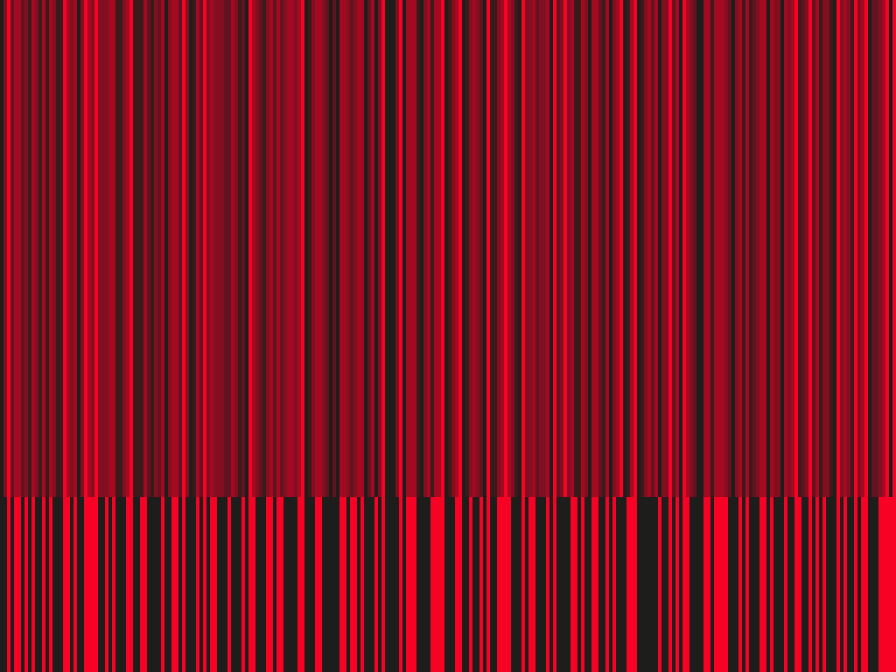
This pattern is drawn by a WebGL 2 fragment shader. Its source:

```glsl
#version 300 es
precision highp float;
// Draws thin vertical red and charcoal stripes above a two-tone barcode strip.

uniform vec2 u_resolution;
out vec4 fragColor;

const float COLUMNS = 256.0;
const float STRIP_HEIGHT = 0.2604;
const float RED_SHARE = 0.43;
const float GROUP_SIZE = 5.0;

const vec3 CHARCOAL = vec3(0.115, 0.112, 0.108);
const vec3 UMBER = vec3(0.23, 0.10, 0.11);
const vec3 MAROON = vec3(0.38, 0.08, 0.12);
const vec3 WINE = vec3(0.51, 0.06, 0.12);
const vec3 CRIMSON = vec3(0.64, 0.04, 0.13);
const vec3 SCARLET = vec3(0.97, 0.005, 0.14);

float hash(float n, float seed) {
    return fract(sin(n * 12.9898 + seed * 78.233) * 43758.5453);
}

// Random rank in 0..1; most groups shuffle one dark-to-bright set of steps,
// which keeps the tones balanced along the row. The rest are fully random.
float groupedRank(float column, float seed) {
    float group = floor(column / GROUP_SIZE);
    float own = hash(column, seed);
    if (hash(group, seed + 1.0) < 0.25) return own;
    float stride = 1.0 + floor(hash(group, seed + 2.0) * (GROUP_SIZE - 1.0));
    float shift = floor(hash(group, seed + 3.0) * GROUP_SIZE);
    float level = mod(stride * mod(column, GROUP_SIZE) + shift, GROUP_SIZE);
    return (level + own) / GROUP_SIZE;
}

// Cumulative shares of the six tones.
vec3 shade(float rank) {
    if (rank < 0.14) return CHARCOAL;
    if (rank < 0.26) return UMBER;
    if (rank < 0.37) return MAROON;
    if (rank < 0.61) return WINE;
    if (rank < 0.86) return CRIMSON;
    return SCARLET;
}

// Two-tone stripe: mostly follows the shaded rank above it.
vec3 barcode(float column, float rank) {
    float group = floor(column / GROUP_SIZE);
    float code = hash(group, 11.0) < 0.65 ? rank : groupedRank(column, 21.0);
    return mix(CHARCOAL, SCARLET, step(1.0 - RED_SHARE, code));
}

// One column: barcode below, shaded stripe above.
vec3 columnColor(float column, float above) {
    float rank = groupedRank(column, 3.0);
    return mix(barcode(column, rank), shade(rank), above);
}

void main() {
    vec2 uv = gl_FragCoord.xy / u_resolution;
    vec2 pixel = 1.0 / u_resolution;
    float above = clamp((uv.y - STRIP_HEIGHT) / pixel.y + 0.5, 0.0, 1.0);

    // Blend across the nearest column border over one pixel.
    float x = uv.x * COLUMNS;
    float border = floor(x + 0.5);
    float blend = clamp((x - border) / (pixel.x * COLUMNS) + 0.5, 0.0, 1.0);
    vec3 left = columnColor(border - 1.0, above);
    vec3 right = columnColor(border, above);
    fragColor = vec4(mix(left, right, blend), 1.0);
}
```
